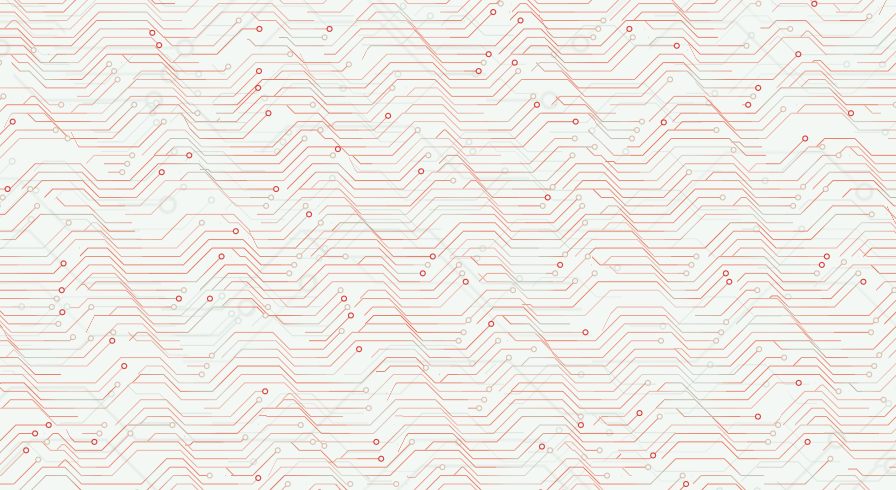
Write a Shadertoy shader that draws this pattern.

```glsl
// Circuit board traces: thin coral lines with 45 degree bends and ring pads over pale ghost traces.

const vec3 PAPER = vec3(0.955, 0.972, 0.962);
const vec3 CORAL = vec3(0.91, 0.41, 0.31);
const vec3 SAGE = vec3(0.70, 0.70, 0.62);
const vec3 CRIMSON = vec3(0.84, 0.18, 0.16);
const vec3 SAND = vec3(0.83, 0.71, 0.63);
const vec3 MIST = vec3(0.83, 0.87, 0.84);

const float LANE = 0.0172;        // vertical distance between traces
const float CELL = 0.27;          // horizontal period of the bends
const float SHEAR = 0.007;        // each lane bends a little before the one below
const float CLIMB = 3.0 * LANE;   // height of the upward bend
const float DROP = 2.0 * LANE;    // height of the downward bend
const float PAD_RADIUS = 0.0050;

float hash(vec2 p) {
    vec3 q = fract(vec3(p.xyx) * 0.1031);
    q += dot(q, q.yzx + 33.33);
    return fract((q.x + q.y) * q.z);
}

float gradientDot(vec2 cell, vec2 offset) {
    float angle = 6.2832 * hash(cell + 71.0);
    return dot(vec2(cos(angle), sin(angle)), offset);
}

float gradientNoise(vec2 p) {
    vec2 i = floor(p), f = fract(p);
    vec2 u = f * f * f * (f * (f * 6.0 - 15.0) + 10.0);
    vec2 e = vec2(0.0, 1.0);
    float low = mix(gradientDot(i, f), gradientDot(i + e.yx, f - e.yx), u.x);
    float high = mix(gradientDot(i + e.xy, f - e.xy), gradientDot(i + e.yy, f - e.yy), u.x);
    return mix(low, high, u.y);
}

float coverage(float dist, float halfWidth, float soft) {
    return clamp((halfWidth - dist) / soft + 0.5, 0.0, 1.0);
}

// Where a group of lanes starts to climb, measured from the cell edge
float climbStart(float group, float cell, float seed) {
    return 0.02 + 0.07 * hash(vec2(group + seed * 13.0, cell + 31.0));
}

// Height of a trace over its lane; a lead branches off the next lane after a gap
float pathHeight(float x, float climbAt, float dropAt, float restart, float lead) {
    float branch = step(restart, x) * lead * clamp(restart + LANE - x, 0.0, LANE);
    return clamp(x - climbAt, 0.0, CLIMB) - clamp(x - dropAt, 0.0, DROP) - branch;
}

// One trace in its cell: x = line, y = dark ring, z = pale ring, w = pad hole
vec4 trace(vec2 p, float cell, float lane, float seed, float halfWidth, float soft) {
    vec2 id = vec2(cell + seed * 17.0, lane + seed * 5.0);
    float group = floor(lane / 4.0);
    float inGroup = lane - 4.0 * group;
    float climbAt = climbStart(group, cell, seed);
    float climbBelow = climbStart(group - 1.0, cell, seed);
    float dropAt = 0.182 + 0.04 * gradientNoise(vec2(lane * 0.15, cell + 0.5));

    // A gap ends the trace at a pad; it also makes room for the group climbing from below
    float corner = climbAt + CLIMB;
    float gapStart = hash(id + 11.3) < 0.45 ? corner : mix(0.03, 0.23, hash(id + 23.7));
    float gapEnd = gapStart + mix(0.018, 0.04, hash(id + 37.1));
    float lead = hash(id + 41.9) < 0.6 ? 1.0 : -1.0;
    bool padded = hash(id + 53.3) < 0.55;
    if (climbAt - climbBelow > LANE && inGroup < 3.0) {
        gapStart = climbBelow + inGroup * LANE - 0.008;
        gapEnd = max(gapStart, climbAt + (2.0 - inGroup) * LANE);
        lead = 0.0;
        padded = true;
    }
    if (!padded) gapStart = gapEnd = 10.0;

    // Slope turns the vertical offset into a true distance
    float h = 0.0008;
    float y = pathHeight(p.x, climbAt, dropAt, gapEnd, lead);
    float slope = (pathHeight(p.x + h, climbAt, dropAt, gapEnd, lead)
                 - pathHeight(p.x - h, climbAt, dropAt, gapEnd, lead)) / (2.0 * h);
    slope = clamp(slope, -1.0, 1.0);
    float line = coverage(abs(p.y - y) * inversesqrt(1.0 + slope * slope), halfWidth, soft);
    line *= max(coverage(p.x - gapStart, 0.0, soft), coverage(gapEnd - p.x, 0.0, soft));

    vec2 pad = vec2(gapStart, pathHeight(gapStart, climbAt, dropAt, gapEnd, 0.0));
    float padDistance = length(p - pad);
    float ring = coverage(abs(padDistance - PAD_RADIUS), halfWidth * 1.3, soft);
    float dark = step(hash(id + 83.1), 0.32);
    float strength = mix(0.45, 0.95, hash(id + 73.9));
    return vec4(line * strength, ring * dark, ring * (1.0 - dark), coverage(padDistance, PAD_RADIUS, soft));
}

// All traces whose climb, drop or lead can reach p
vec4 circuit(vec2 p, float seed, float density, float halfWidth, float soft) {
    vec4 ink = vec4(0.0);
    float lane0 = floor(p.y / LANE);
    for (int k = -4; k <= 3; k++) {
        float lane = lane0 + float(k);
        float x = p.x + lane * SHEAR;
        float cell = floor(x / CELL);
        if (hash(vec2(cell + seed, lane + 91.7)) > density) continue;
        vec2 local = vec2(x - cell * CELL, p.y - (lane + 0.5) * LANE);
        ink = max(ink, trace(local, cell, lane, seed, halfWidth, soft));
    }
    return ink;
}

// Pale layer drawn at its own scale: lines and rings share one tint
float ghost(vec2 p, float scale, float seed, float density, float halfWidth, float soft) {
    vec4 ink = circuit(p / scale + 40.0, seed, density, halfWidth / scale, soft / scale);
    return max(ink.x * (1.0 - ink.w), 0.9 * max(ink.y, ink.z));
}

void mainImage(out vec4 fragColor, in vec2 fragCoord) {
    vec2 p = fragCoord / iResolution.y;
    float pixel = 1.0 / iResolution.y;

    // Background traces, large and soft, then small
    vec3 color = PAPER;
    color = mix(color, MIST, 0.5 * ghost(p, 3.1, 3.0, 0.3, 0.0026, max(pixel, 0.005)));
    color = mix(color, MIST, 0.8 * ghost(p, 1.15, 7.0, 0.3, 0.0011, pixel));

    // Foreground traces drift between coral and sage
    vec4 ink = circuit(p + 20.0, 1.0, 0.93, 0.0009, pixel);
    float fade = smoothstep(0.03, 0.45, gradientNoise(p * vec2(6.0, 19.0)));
    color = mix(color, mix(CORAL, SAGE, fade), ink.x);

    // Pads: cleared centre, then pale and dark rings
    color = mix(color, PAPER, ink.w);
    color = mix(color, SAND, ink.z * 0.8);
    color = mix(color, CRIMSON, ink.y * 0.9);
    fragColor = vec4(color, 1.0);
}
```
